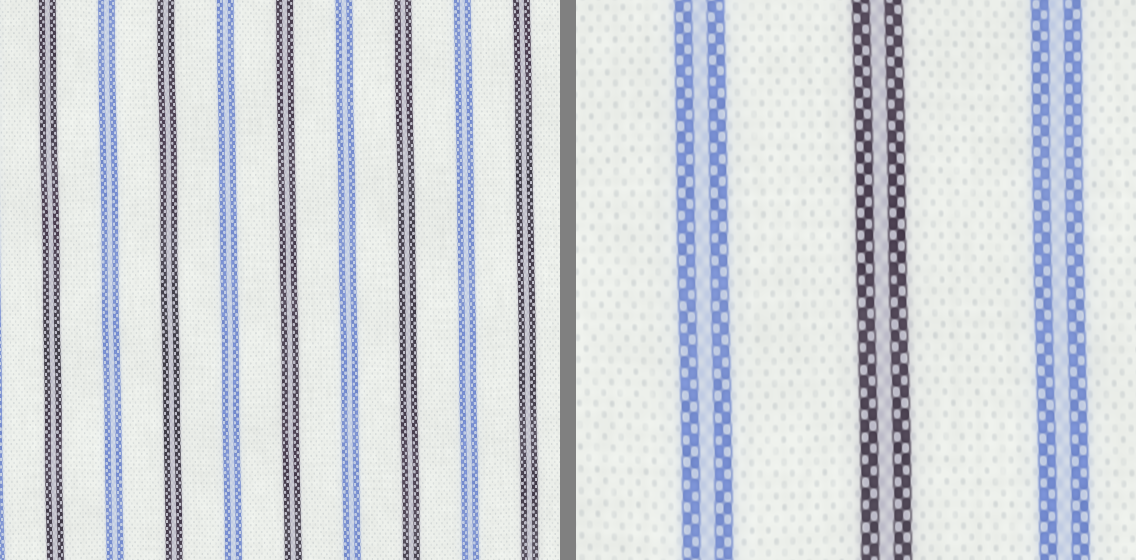
Left, the full canvas; right, a detail of the centre.
Write a WebGL 1 fragment shader that draws this texture.

```glsl
precision highp float;
// Plain-woven white shirting with paired pinstripes, alternately black and blue.
// The cloth is mapped to warp-thread and weft-pick units; a product of sines
// decides which yarn lies on top, and gradient noise makes the yarn uneven.

uniform vec2 u_resolution;

const float PI = 3.14159265;

// Layout, in canvas units or threads
const float STRIPE_PITCH = 0.106;    // from a black pair to the next blue pair
const float FIRST_STRIPE = 0.0990;   // centre of the first black pair at the bottom
const float LEAN = 0.0155;           // leftward drift from bottom to top
const float STRIPE_THREADS = 22.0;   // warp threads in one stripe pitch
const float PICKS = 154.0;           // weft picks down the canvas
const float LINE_OFFSET = 2.0;       // threads from pair centre to line centre
const float LINE_HALF = 1.0;         // half the width of a line, in threads
const float WOBBLE = 0.0022;         // sideways wander of the warp
const float PICK_BOW = 1.6;          // bending of the weft, in picks
const float FLOAT_NOISE = 0.30;      // irregular length of the yarn floats

// Yarn colours
const vec3 WHITE = vec3(0.925, 0.937, 0.918);
const vec3 PIT = vec3(0.790, 0.812, 0.815);
const vec3 BLACK = vec3(0.215, 0.205, 0.245);
const vec3 PLUM = vec3(0.275, 0.215, 0.295);
const vec3 BLUE = vec3(0.435, 0.525, 0.795);
const vec3 BLACK_HAZE = vec3(0.735, 0.730, 0.785);
const vec3 BLUE_HAZE = vec3(0.750, 0.795, 0.890);

float hash(vec2 p) {
  vec3 q = fract(vec3(p.xyx) * 0.1031);
  q += dot(q, q.yzx + 33.33);
  return fract((q.x + q.y) * q.z);
}

vec2 gradient(vec2 cell) {
  float angle = 2.0 * PI * hash(cell);
  return vec2(cos(angle), sin(angle));
}

float gradientNoise(vec2 p) {
  vec2 i = floor(p);
  vec2 f = p - i;
  vec2 s = f * f * f * (f * (f * 6.0 - 15.0) + 10.0);
  vec2 e = vec2(1.0, 0.0);
  float a = dot(gradient(i), f);
  float b = dot(gradient(i + e.xy), f - e.xy);
  float c = dot(gradient(i + e.yx), f - e.yx);
  float d = dot(gradient(i + 1.0), f - 1.0);
  return mix(mix(a, b, s.x), mix(c, d, s.x), s.y);
}

void main() {
  vec2 p = gl_FragCoord.xy / u_resolution;

  // Cloth coordinates: x in warp threads, y in weft picks
  float wander = WOBBLE * gradientNoise(p * vec2(4.0, 5.0) + 20.3);
  float along = (p.x + LEAN * p.y - FIRST_STRIPE + wander) / STRIPE_PITCH;
  float bow = PICK_BOW * gradientNoise(p * vec2(5.0, 3.0) + 51.7);
  vec2 cloth = vec2(along * STRIPE_THREADS, p.y * PICKS + bow);
  float pixel = STRIPE_THREADS / (STRIPE_PITCH * u_resolution.x);

  // Nearest pair, and the distance from its centre in threads
  float stripe = floor(along + 0.5);
  float across = abs(along - stripe) * STRIPE_THREADS;
  float isBlue = mod(stripe, 2.0);

  // Over-under weave: positive where the warp lies on top
  float weave = sin(PI * cloth.x) * sin(PI * cloth.y);
  float uneven = gradientNoise(cloth * vec2(0.6, 0.45) + 140.0);
  float over = weave + FLOAT_NOISE * uneven;

  // White ground: pits between floats, slubs and broad mottling
  float pits = smoothstep(0.1, 0.95, -over) * (0.50 + 0.6 * uneven);
  vec3 color = mix(WHITE, PIT, clamp(pits, 0.0, 1.0));
  color += 0.018 * gradientNoise(cloth * vec2(0.8, 0.12) + 310.0);
  color += 0.018 * gradientNoise(cloth * vec2(0.1, 0.9) + 470.0);
  color += 0.020 * gradientNoise(p * 7.0 + 8.0);

  // Dye haze showing through between and beside the lines
  vec3 haze = mix(BLACK_HAZE, BLUE_HAZE, isBlue);
  float hazeAmount = 0.80 * (1.0 - smoothstep(2.2, 4.2, across));
  hazeAmount += 0.12 * (1.0 - smoothstep(3.0, 7.0, across));
  color = mix(color, haze, hazeAmount * (0.85 - 0.25 * weave));

  // Dyed warp, two threads to a line, broken where the weft covers it
  float soft = max(0.25, 0.5 * pixel);
  float edge = abs(across - LINE_OFFSET) - LINE_HALF;
  float line = 1.0 - smoothstep(-soft, soft, edge - 0.12);
  float visible = smoothstep(-0.62, 0.22, over);
  float fade = 0.95 + 0.2 * gradientNoise(vec2(stripe * 3.7, cloth.y * 0.06) + 90.0);
  float plumAmount = 0.5 + gradientNoise(vec2(stripe * 2.3, p.y * 4.0) + 33.0);
  vec3 dye = mix(mix(BLACK, PLUM, plumAmount), BLUE, isBlue);
  dye += 0.06 * uneven + 0.03 * weave;
  color = mix(color, dye, line * visible * clamp(fade, 0.0, 1.0));

  gl_FragColor = vec4(clamp(color, 0.0, 1.0), 1.0);
}
```
